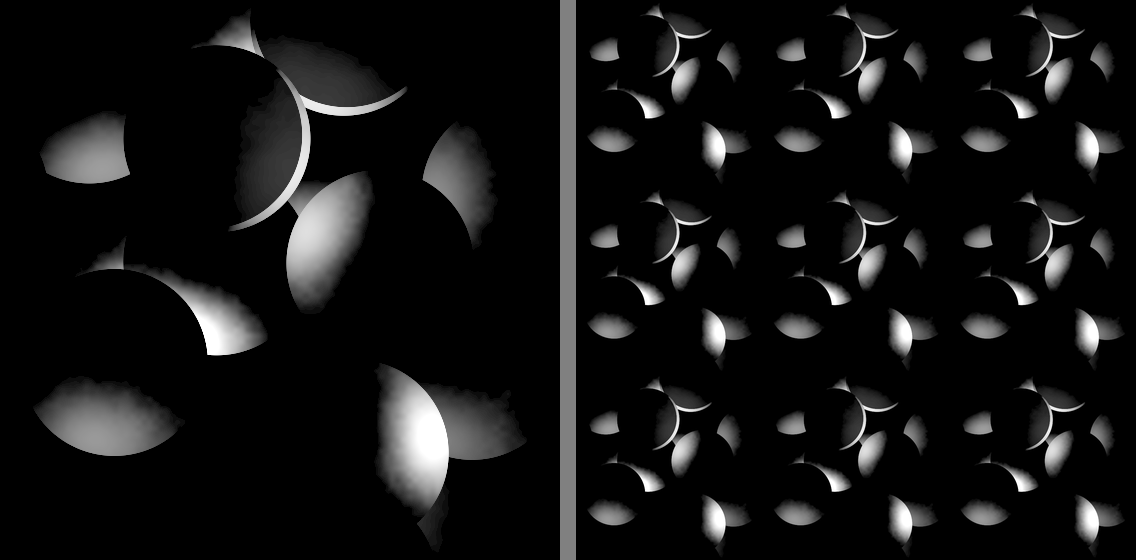
Left: one tile. Right: repeated 3 by 3.
This background is drawn by a three.js fragment shader. Its source:

```glsl
#define DISC_COUNT 16
#define DISC_RADIUS 0.167
#define EDGE_WIDTH 0.0008
#define GLOW_SIZE vec2(0.128, 0.185)
#define GLOW_OFFSET 0.143
#define FAINT_PEAK 0.25
#define SLIVER_WIDTH 0.016
#define PLACE_JITTER 0.09
#define ORIGIN vec2(0.65, 0.043)
#define WARP 0.75
#define EROSION 0.006
#define SEED 3.0

varying vec2 vUv;

float hash(vec2 p) {
  return fract(sin(dot(p, vec2(127.1, 311.7)) + SEED) * 43758.5453);
}

// Value noise that wraps after a whole number of cells
float tileNoise(vec2 uv, float cells) {
  vec2 p = uv * cells;
  vec2 cell = floor(p);
  vec2 f = fract(p);
  vec2 w = f * f * (3.0 - 2.0 * f);
  vec2 lo = floor(mod(cell + 0.5, cells));
  vec2 hi = floor(mod(cell + 1.5, cells));
  float bottom = mix(hash(lo), hash(vec2(hi.x, lo.y)), w.x);
  float top = mix(hash(vec2(lo.x, hi.y)), hash(hi), w.x);
  return mix(bottom, top, w.y);
}

float raggedNoise(vec2 uv) {
  return 0.42 * tileNoise(uv, 18.0) + 0.33 * tileNoise(uv, 41.0) + 0.25 * tileNoise(uv, 97.0);
}

// Evenly scattered centres with a little jitter
vec2 discCentre(float id) {
  vec2 jitter = vec2(hash(vec2(id, 1.0)), hash(vec2(id, 2.0))) - 0.5;
  return fract(id * vec2(0.7549, 0.5698) + PLACE_JITTER * jitter);
}

float outsideDisc(vec2 q) {
  return smoothstep(-EDGE_WIDTH, EDGE_WIDTH, length(q) - DISC_RADIUS);
}

// Soft light gathered on one side of the rim, mostly the lower one
float rimGlow(vec2 q, float id, float bend) {
  float angle = -1.57 + 4.2 * (hash(vec2(id, 3.0)) - 0.5);
  vec2 dir = vec2(cos(angle), sin(angle));
  vec2 side = vec2(-dir.y, dir.x);
  vec2 e = vec2(dot(q, dir) - GLOW_OFFSET, dot(q, side)) / GLOW_SIZE;
  float falloff = max(1.0 - dot(e, e) * (1.0 + bend), 0.0);

  // Of every five discs three are lit, one is faint with a bright sliver, one is dark
  float kind = floor(mod(id + 0.5, 5.0));
  if (kind > 3.5) return 0.0;
  if (kind > 1.5 && kind < 2.5) {
    float sliver = outsideDisc(q + dir * SLIVER_WIDTH) * pow(falloff, 1.5);
    return pow(FAINT_PEAK, 2.2) * falloff * falloff + 0.8 * sliver;
  }
  float peak = mix(0.2, 1.25, hash(vec2(id, 4.0)));
  return pow(peak, 2.2) * pow(falloff, 3.6);
}

float encodeSrgb(float v) {
  return v < 0.0031308 ? 12.92 * v : 1.055 * pow(v, 1.0 / 2.4) - 0.055;
}

void main() {
  vec2 uv = vUv + ORIGIN;
  float ragged = raggedNoise(uv);
  float bend = WARP * (tileNoise(uv, 7.0) + 0.7 * ragged - 0.85);
  float light = 0.0;

  // Paint the discs in order; each hides what lies below
  for (int i = 0; i < DISC_COUNT; i++) {
    float id = float(i);
    vec2 q = fract(uv - discCentre(id) + 0.5) - 0.5;
    light = mix(rimGlow(q, id, bend), light, outsideDisc(q));
  }

  // Fray the faint end, then band it in linear 8-bit steps
  float level = clamp(light - EROSION * ragged, 0.0, 1.0) * 255.0;
  level = floor(level) + smoothstep(0.9, 1.0, fract(level));

  gl_FragColor = vec4(vec3(encodeSrgb(level / 255.0)), 1.0);
}
```
